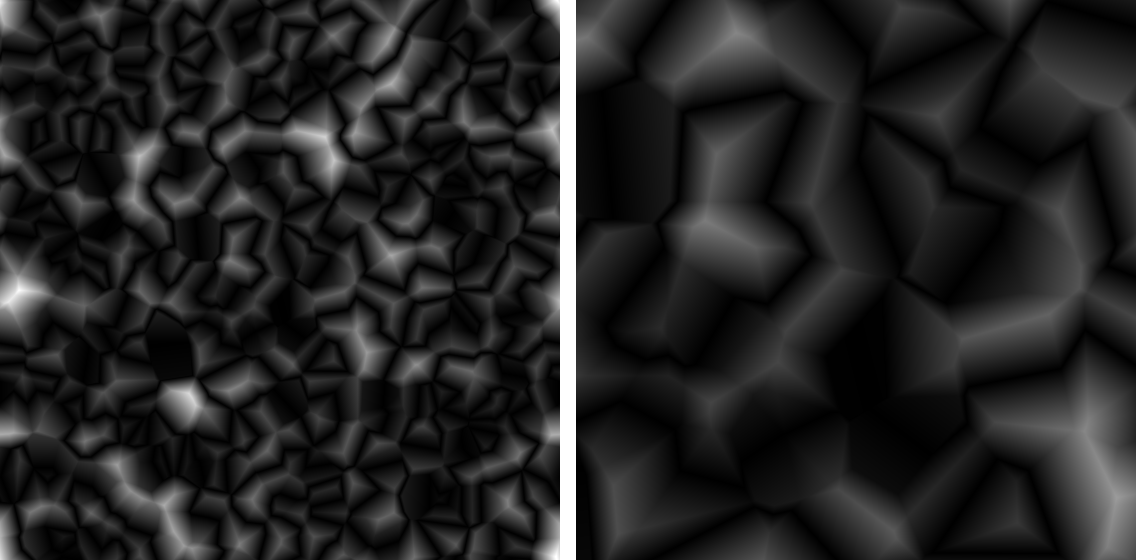
Left, the full canvas; right, a detail of the centre.
This texture is drawn by a Shadertoy shader. Its source:

```glsl
// Dark faceted relief of bright ridges and black creases, tiling on all sides.
// Two wrapped cellular noises each give the squared distance to their nearest
// point; the absolute difference of the two is made of flat, shaded facets.

const int GRID = 9; // noise cells per canvas side

// Three random values from a cell, a point number and a layer.
vec3 hash3(ivec2 cell, int point, int layer) {
    uvec3 v = uvec3(cell, point + 16 * layer);
    v = v * 1664525u + 1013904223u;
    v.x += v.y * v.z; v.y += v.z * v.x; v.z += v.x * v.y;
    v ^= v >> 16u;
    v.x += v.y * v.z; v.y += v.z * v.x; v.z += v.x * v.y;
    return vec3(v >> 8u) / 16777216.0;
}

// Squared distance to the nearest scattered point of one layer.
float nearestSquared(vec2 p, int layer) {
    ivec2 home = ivec2(floor(p));
    float nearest = 4.0;
    for (int y = -1; y <= 1; y++)
    for (int x = -1; x <= 1; x++) {
        ivec2 cell = home + ivec2(x, y);
        ivec2 wrapped = (cell + GRID) % GRID;
        for (int i = 0; i < 5; i++) {
            vec3 h = hash3(wrapped, i, layer);
            if (h.z < 0.4) continue; // uneven count per cell, so points clump
            vec2 d = vec2(cell) + h.xy - p;
            nearest = min(nearest, dot(d, d));
        }
    }
    return nearest;
}

float facets(vec2 p) {
    return abs(nearestSquared(p, 0) - nearestSquared(p, 1));
}

void mainImage(out vec4 fragColor, in vec2 fragCoord) {
    // Four samples per pixel soften the creases.
    float relief = 0.0;
    for (int i = 0; i < 4; i++) {
        vec2 offset = vec2(i % 2, i / 2) * 0.5 - 0.25;
        vec2 uv = (fragCoord + offset) / iResolution.xy;
        relief += 0.25 * facets(uv * float(GRID));
    }
    fragColor = vec4(vec3(min(1.45 * relief, 1.0)), 1.0);
}
```
